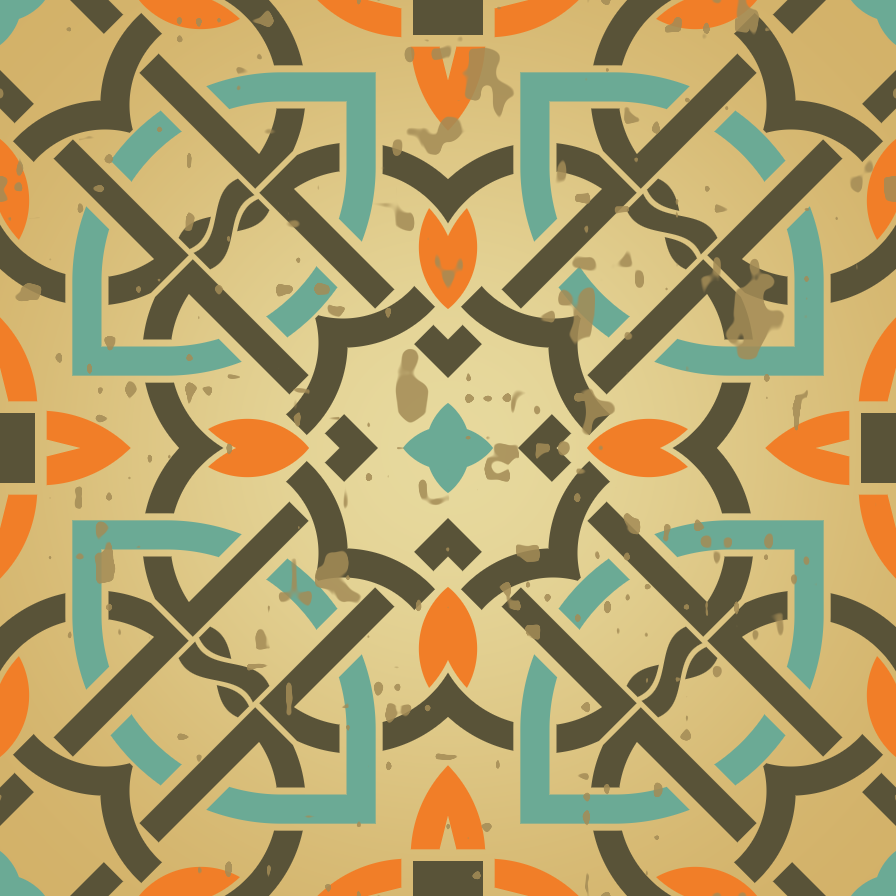
Write a WebGL 2 fragment shader that draws this pattern.

```glsl
#version 300 es
precision highp float;
// Worn interlaced tile: eight-cornered stars, petals, teal leaves and dark straps.
// Mirror folds reduce the tile to one triangle, where distance functions draw
// each part; wrapping noise adds the wear and a radial fade tints the ground.

uniform vec2 u_resolution;
out vec4 outColor;

const vec3 CREAM = vec3(0.905, 0.850, 0.615);
const vec3 SAND = vec3(0.825, 0.695, 0.410);
const vec3 DARK = vec3(0.350, 0.325, 0.220);
const vec3 TEAL = vec3(0.420, 0.665, 0.585);
const vec3 ORANGE = vec3(0.945, 0.495, 0.155);
const vec3 WORN = vec3(0.640, 0.545, 0.335);

const float TILE = 7.68;        // tile width in design units
const float HALF = 3.84;
const float STRAP = 0.120;      // half width of the straps
const float GAP = 0.06;         // clearance at crossings
const float BAR_OFFSET = 0.735; // x - y along the diagonal bar
const float TWIST_BEND = 0.11;
const float TWIST_SPAN = 0.52;
const float PATCH_LEVEL = 0.735;
const float FLECK_LEVEL = 0.775;
const float PI = 3.14159;
const float DIAG = 0.7071;

float hash(vec2 p) {
  return fract(sin(dot(p, vec2(127.1, 311.7))) * 43758.5453);
}

// Value noise that wraps after a whole number of cells
float noise(vec2 uv, vec2 cells, float seed) {
  vec2 p = uv * cells, i = floor(p), f = fract(p);
  f = f * f * (3.0 - 2.0 * f);
  vec2 a = mod(i, cells) + seed, b = mod(i + 1.0, cells) + seed;
  return mix(mix(hash(a), hash(vec2(b.x, a.y)), f.x),
             mix(hash(vec2(a.x, b.y)), hash(b), f.x), f.y);
}

// Pointed leaf along x
float leaf(vec2 p, float halfLength, float halfWidth) {
  float r = (halfLength * halfLength + halfWidth * halfWidth) / (2.0 * halfWidth);
  return length(vec2(p.x, abs(p.y) + r - halfWidth)) - r;
}

// Fold into the triangle x >= y >= 0, x + y <= HALF
vec2 foldTile(vec2 p) {
  p = abs(p);
  if (p.y > p.x) p = p.yx;
  if (p.x + p.y > HALF) p = HALF - p.yx;
  return p;
}

// Two strands crossing at the middle of each quarter tile
float twist(vec2 uv, float turn) {
  vec2 k = (fract(2.0 * uv) - 0.5) * HALF;
  k.y *= -turn;
  float along = (k.x + k.y) * DIAG, across = (k.x - k.y) * DIAG;
  float bend = turn * TWIST_BEND * sin(PI * along / TWIST_SPAN);
  float over = (abs(across - bend) - 0.1) * 0.85;
  float under = (abs(across + bend) - 0.1) * 0.85;
  under = max(under, 0.04 - over);
  return max(min(over, under), abs(along) - 0.36);
}

float wearMask(vec2 uv) {
  float patches = 0.45 * noise(uv, vec2(6.0), 3.0)
                + 0.30 * noise(uv, vec2(24.0, 20.0), 17.0)
                + 0.25 * noise(uv, vec2(70.0, 48.0), 29.0);
  float flecks = 0.50 * noise(uv, vec2(90.0, 34.0), 41.0)
               + 0.30 * noise(uv, vec2(34.0, 90.0), 53.0)
               + 0.20 * noise(uv, vec2(9.0), 67.0);
  return max(smoothstep(PATCH_LEVEL, PATCH_LEVEL + 0.02, patches),
             smoothstep(FLECK_LEVEL, FLECK_LEVEL + 0.02, flecks));
}

void main() {
  vec2 uv = gl_FragCoord.xy / u_resolution;
  vec2 tile = (uv - 0.5) * TILE;
  vec2 p = foldTile(tile);
  float pixel = TILE / min(u_resolution.x, u_resolution.y);
  float sum = p.x + p.y, diff = p.x - p.y;

  // Teal leaf outline, broken where the bar passes over, and centre star
  float outline = abs(length(max(vec2(2.41) - p, 0.0)) - 1.665) - 0.125;
  float teal = max(outline, (0.30 - abs(diff - 0.73)) * DIAG);
  teal = min(teal, leaf(p, 0.387, 0.19));

  // Star band
  float band = abs(length(p - vec2(1.92, 0.90)) - 0.935) - 0.125;
  band = max(band, max(diff - 1.1, sum - 2.25) * DIAG);

  // Diagonal bar and the curved strand that branches from it
  float bar = max(abs(diff - BAR_OFFSET) - 0.165, 1.82 - sum) * DIAG;
  float arc = length(p - vec2(1.45, 0.80)) - 1.05;
  float strand = max(abs(arc) - STRAP, max(BAR_OFFSET - diff, 1.8 - p.x));
  strand = max(strand, GAP - outline);
  float straps = max(min(bar, strand), 0.025 - (HALF - sum) * DIAG);

  // Chevrons around the star and square at the meeting of four petals
  float chevron = max(max(p.y - p.x + 0.60, diff - 0.93), sum - 1.18) * DIAG;
  float square = max(HALF - p.x, p.y) - 0.30;
  float dark = min(min(band, straps), min(chevron, square));
  dark = min(dark, twist(uv, tile.x * tile.y < 0.0 ? -1.0 : 1.0));

  // Inner split petal and outer notched petal
  float inner = max(leaf(p - vec2(1.72, 0.0), 0.53, 0.25), arc + 0.17);
  float outer = max(leaf(p - vec2(3.50, 0.0), 0.78, 0.32), p.x - 3.44);
  outer = max(outer, 0.25 * (p.x - 3.15) - p.y);
  float orange = min(inner, outer);

  // Colour, fade and wear
  float fade = smoothstep(0.0, 5.4, length(tile));
  vec3 color = mix(CREAM, SAND, fade);
  color = mix(color, TEAL, clamp(0.5 - teal / pixel, 0.0, 1.0));
  color = mix(color, ORANGE, clamp(0.5 - orange / pixel, 0.0, 1.0));
  color = mix(color, DARK, clamp(0.5 - dark / pixel, 0.0, 1.0));
  color = mix(color, WORN, 0.85 * wearMask(uv));
  outColor = vec4(color, 1.0);
}
```
